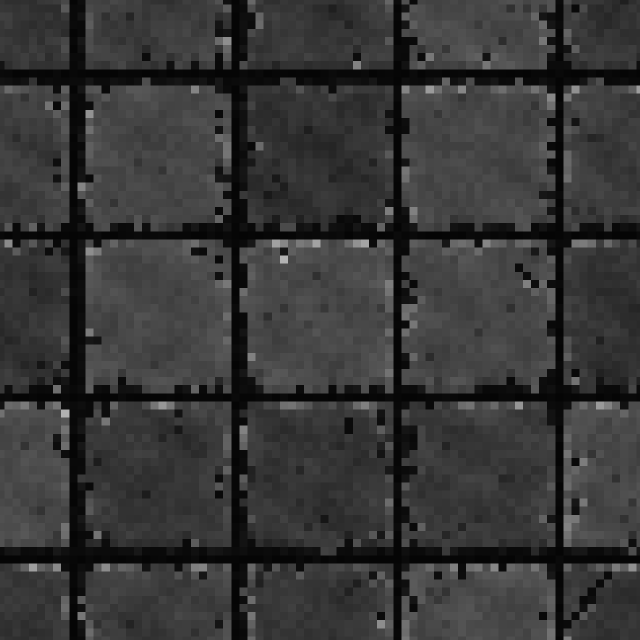
This texture is drawn by a WebGL 2 fragment shader. Its source:

```glsl
#version 300 es
precision highp float;
// Blocky grid of worn dark stone tiles, four by four, with chipped black joints.

uniform vec2 u_resolution;
out vec4 outColor;

const int REPEATS = 4;          // tiles across and down
const int TILE = 20;            // blocks per tile, joint included
const int FIRST_JOINT = 9;      // block index of the first joint
const float BLOCKS = 79.0;      // blocks across the canvas
const float BLOCK_SHIFT = 0.45; // part of a block cut off at the edge

const float JOINT_TONE = 0.018;
const float CHIP_TONE = 0.035;
const float CHIP_SPREAD = 0.06;
const float GRAIN = 0.05;
const float MOTTLE = 0.014;
const float RIM_LIGHT = 0.30;
const float STRAY_CHIP = 0.16;  // wear two blocks from a joint

// Wear on either side of each of the four joints.
const vec4 WEAR_LEFT = vec4(0.20, 0.15, 0.20, 0.45);
const vec4 WEAR_RIGHT = vec4(0.90, 0.60, 0.40, 0.18);
const vec4 WEAR_ABOVE = vec4(0.25, 0.52, 0.50, 0.82);
const vec4 WEAR_BELOW = vec4(0.72, 0.20, 0.20, 0.25);

// Base tone of each tile: one column of tiles per line, top to bottom.
const mat4 TILE_TONE = mat4(
    0.270, 0.275, 0.205, 0.230,
    0.185, 0.280, 0.200, 0.205,
    0.270, 0.270, 0.215, 0.285,
    0.230, 0.190, 0.280, 0.200);

// Cracks as start and end, in blocks from the top left.
const int CRACK_COUNT = 4;
const vec4 CRACKS[CRACK_COUNT] = vec4[](
    vec4(70.0, 77.0, 75.0, 71.0), vec4(64.0, 33.0, 66.0, 35.0),
    vec4(11.0, 42.0, 12.0, 42.0), vec4(43.0, 52.0, 43.0, 53.0));

float hash(vec2 p) {
    vec3 q = fract(p.xyx * vec3(0.1031, 0.1030, 0.0973));
    q += dot(q, q.yzx + 33.33);
    return fract((q.x + q.y) * q.z);
}

// Hash that tends to stay alike over short runs of blocks.
float runHash(ivec2 block, float seed) {
    vec2 p = vec2(block) + seed;
    return mix(hash(p), hash(floor(p / 3.0) + 71.0), 0.4);
}

float segmentDistance(vec2 p, vec2 a, vec2 b) {
    vec2 ab = b - a;
    return length(p - a - ab * clamp(dot(p - a, ab) / dot(ab, ab), 0.0, 1.0));
}

ivec2 fromJoint(ivec2 block) {
    return block - FIRST_JOINT + TILE * REPEATS;
}

// Chance that a block along one axis is part of the dark gap.
float gapChance(int offset, vec4 before, vec4 after) {
    int local = offset % TILE;
    int line = (offset / TILE) % REPEATS;
    if (local == 0) return 1.0;
    if (local == 1) return after[line];
    if (local == TILE - 1) return before[(line + 1) % REPEATS];
    return (local == 2 || local == TILE - 2) ? STRAY_CHIP : 0.0;
}

bool isGap(ivec2 block) {
    ivec2 offset = fromJoint(block);
    float across = gapChance(offset.x, WEAR_LEFT, WEAR_RIGHT);
    float down = gapChance(offset.y, WEAR_ABOVE, WEAR_BELOW);
    float chance = max(across, down) + 0.5 * min(across, down); // worn corners
    return runHash(block, 13.0) < chance;
}

bool isCrack(ivec2 block) {
    float nearest = BLOCKS;
    for (int i = 0; i < CRACK_COUNT; i++)
        nearest = min(nearest, segmentDistance(vec2(block), CRACKS[i].xy, CRACKS[i].zw));
    return nearest < 0.48;
}

float blockTone(ivec2 block) {
    ivec2 offset = fromJoint(block);
    ivec2 local = offset % TILE;
    ivec2 tile = (offset / TILE) % REPEATS;
    vec2 p = vec2(block);
    float grain = hash(p + 5.0);

    // Joints, chips and cracks
    if (local.x == 0 || local.y == 0) return JOINT_TONE + 0.025 * grain * grain;
    if (isGap(block) || isCrack(block)) return CHIP_TONE + CHIP_SPREAD * grain * grain;

    // Mottled face, slightly paler towards its border
    float tone = TILE_TONE[tile.x][tile.y] + GRAIN * (grain - 0.45);
    tone += MOTTLE * (sin(p.x * 0.55 + 1.7 * sin(p.y * 0.43)) + sin(p.y * 0.71 - p.x * 0.37));
    vec2 fromCentre = abs(vec2(local) / float(TILE) - 0.5) * 2.0;
    tone += 0.03 * smoothstep(0.55, 0.9, max(fromCentre.x, fromCentre.y));
    if (hash(p + 91.0) > 0.985) tone -= 0.07; // pits

    // Light caught on rims, strongest below a gap
    float rim = 0.0;
    if (isGap(block + ivec2(1, 0))) rim = 0.55;
    if (isGap(block - ivec2(1, 0))) rim = 0.7;
    if (isGap(block - ivec2(0, 1))) rim = 1.0;
    if (isCrack(block - ivec2(0, 1))) rim = 0.9;
    float glint = runHash(block, 37.0);
    tone += rim * (RIM_LIGHT * 1.6 * glint * glint * glint - 0.02);
    if (isGap(block + ivec2(0, 1))) tone -= 0.09 * glint; // shaded lower rim
    return tone;
}

void main() {
    // Four samples per pixel smooth the block edges
    float tone = 0.0;
    for (int i = 0; i < 4; i++) {
        vec2 jitter = (vec2(i % 2, i / 2) - 0.5) * 0.5;
        vec2 uv = (gl_FragCoord.xy + jitter) / u_resolution;
        uv.y = 1.0 - uv.y;
        tone += 0.25 * blockTone(ivec2(floor(uv * BLOCKS + BLOCK_SHIFT)));
    }
    outColor = vec4(vec3(clamp(tone, 0.0, 1.0)), 1.0);
}
```
